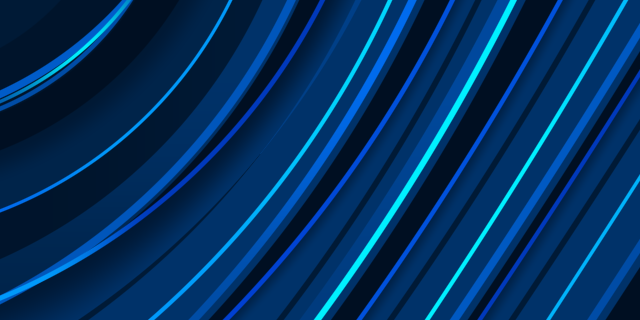
Reproduce this background procedurally as a Shadertoy shader.

```glsl
// Curved, overlapping blue sheets with dark folds and glowing cyan edge lines.

const vec3 SHADOW = vec3(0.0, 0.06, 0.135);
const vec3 NAVY   = vec3(0.0, 0.10, 0.21);
const vec3 DUSK   = vec3(0.0, 0.14, 0.29);
const vec3 BLUE   = vec3(0.0, 0.195, 0.41);
const vec3 MID    = vec3(0.0, 0.30, 0.65);
const vec3 DEEP   = vec3(0.0, 0.25, 0.82);
const vec3 AZURE  = vec3(0.0, 0.42, 0.93);
const vec3 SKY    = vec3(0.0, 0.60, 0.98);
const vec3 CYAN   = vec3(0.0, 0.94, 1.0);

// Signed distance to a circular arc through two ends; positive to the lower right.
float arc(vec2 p, vec4 ends, float bulge) {
    vec2 chord = ends.xy - ends.zw;
    float halfLen = 0.5 * length(chord);
    vec2 normal = vec2(chord.y, -chord.x) / (2.0 * halfLen);
    float radius = (halfLen * halfLen + bulge * bulge) / (2.0 * bulge);
    vec2 center = 0.5 * (ends.xy + ends.zw) - normal * (radius - bulge);
    return length(p - center) - radius;
}

// Arc that runs from the top edge to the bottom edge.
float sweep(vec2 p, float topX, float bottomX, float bulge) {
    return arc(p, vec4(topX, 1.0, bottomX, 0.0), bulge);
}

// Antialiased coverage of the side where d is positive.
float cover(float d) {
    float aa = 0.8 / iResolution.y;
    return smoothstep(-aa, aa, d);
}

vec3 stroke(vec3 base, float d, float width, vec3 color) {
    return mix(base, color, cover(0.5 * width - abs(d)));
}

// Dark gap behind a band, then a sheet that brightens away from its edge.
vec3 fold(vec3 base, float gapD, float edgeD, vec3 lit, float start, float reach) {
    vec3 sheet = mix(mix(SHADOW, lit, start), lit, smoothstep(0.0, reach, edgeD));
    base = mix(base, SHADOW, cover(gapD));
    return mix(base, sheet, cover(edgeD));
}

void mainImage(out vec4 fragColor, in vec2 fragCoord) {
    vec2 p = fragCoord / iResolution.y;
    float rise = smoothstep(0.0, 0.8, p.y);
    float leftSide = 1.0 - smoothstep(0.1, 0.9, p.x);

    // Leading curves of each fold, from left to right
    float cornerBand = arc(p, vec4(0.397, 1.0, 0.0, 0.705), 0.026);
    float cornerLine = arc(p, vec4(0.408, 1.0, 0.0, 0.660), 0.040);
    float thinLine   = arc(p, vec4(0.721, 1.0, 0.0, 0.341), 0.092);
    float bandA = arc(p, vec4(0.911, 1.0, 0.0, 0.0625), 0.109);
    float edgeA = arc(p, vec4(1.008, 1.0, 0.0, 0.068), 0.123);
    float lineA = sweep(p, 1.219, 0.472, 0.066);
    float bandB = sweep(p, 1.289, 0.605, 0.047);
    float edgeB = sweep(p, 1.414, 0.706, 0.049);
    float lineB = sweep(p, 1.605, 0.992, 0.025);
    float edgeC = sweep(p, 1.751, 1.122, 0.018);
    float lineC = sweep(p, 1.956, 1.335, 0.010);
    float bandD = sweep(p, 2.057, 1.420, 0.008);
    float edgeD = sweep(p, 2.142, 1.499, 0.006);
    float lineD = sweep(p, 2.349, 1.713, 0.003);
    float bandE = sweep(p, 2.490, 1.849, 0.003);

    // Dim sheets in the upper left
    vec3 color = mix(NAVY, 0.8 * NAVY, cover(arc(p, vec4(0.19, 1.0, 0.0, 0.85), 0.01)));
    float dimEdge = arc(p, vec4(0.56, 1.0, 0.0, 0.53), 0.06);
    color = fold(color, cornerLine - 0.012, dimEdge, DUSK, 0.45, 0.10);
    color = mix(color, mix(NAVY, SHADOW, 0.5 * leftSide), cover(thinLine));
    float innerEdge = arc(p, vec4(0.82, 1.0, 0.0, 0.19), 0.105);
    color = mix(color, mix(DUSK, BLUE, rise), cover(innerEdge));

    // Broad folds
    color = fold(color, bandA - 0.022, edgeA, BLUE, 0.25, mix(0.11, 0.20, leftSide));
    float spike = sweep(p, 1.12, 0.26, 0.083);
    float spikeWidth = 0.035 * abs(p.y - 0.52);
    color = stroke(color, spike, spikeWidth, p.y > 0.52 ? mix(BLUE, MID, 0.5) : NAVY);
    color = fold(color, bandB - 0.034, edgeB, BLUE, 0.5, 0.05);
    color = stroke(color, sweep(p, 1.495, 0.875, 0.030), 0.018, NAVY);
    float halo = cover(lineB + 0.045) * cover(-lineB);
    color = mix(color, MID, halo * (0.35 + 0.5 * rise));
    color = fold(color, lineB - 0.034, edgeC, BLUE, 0.5, 0.05);
    color = stroke(color, sweep(p, 1.85, 1.22, 0.015), 0.018, NAVY);
    color = fold(color, bandD - 0.034, edgeD, BLUE, 0.5, 0.05);
    color = stroke(color, sweep(p, 2.245, 1.60, 0.005), 0.018, NAVY);
    color = mix(color, SHADOW, cover(bandE - 0.036));

    // Wide blue bands
    color = stroke(color, cornerLine, 0.014, MID);
    color = stroke(color, cornerBand, 0.023, mix(MID, AZURE, 0.5));
    color = stroke(color, bandA, 0.025, mix(MID, AZURE, 0.3));
    color = stroke(color, bandB, 0.024, mix(MID, AZURE, rise));
    color = stroke(color, bandD, 0.024, mix(MID, AZURE, 0.4));
    color = stroke(color, bandE, 0.024, MID);

    // Deep blue sheet edges
    float leftGlow = 1.0 - smoothstep(0.12, 0.50, p.x);
    color = stroke(color, edgeA, 0.015, mix(0.9 * DEEP, SKY, leftGlow));
    color = stroke(color, edgeB, 0.015, mix(DEEP, AZURE, 0.4 * rise));
    color = stroke(color, edgeC, 0.014, mix(DEEP, AZURE, 0.4));
    color = stroke(color, edgeD, 0.013, 0.9 * DEEP);

    // Bright lines
    vec2 toGlint = p - vec2(0.25, 0.86);
    float glint = exp(-22.0 * dot(toGlint, toGlint));
    color = stroke(color, 0.5 * (cornerBand + cornerLine), 0.011, mix(MID, CYAN, glint));
    color = stroke(color, thinLine, 0.010, mix(AZURE, SKY, smoothstep(0.0, 0.4, p.x)));
    color = stroke(color, lineA, 0.013, mix(SKY, CYAN, 0.7 * rise));
    color = stroke(color, lineB, 0.019, CYAN);
    color = stroke(color, lineC, 0.013, mix(CYAN, SKY, 0.6 * smoothstep(0.5, 1.0, p.y)));
    color = stroke(color, lineD, 0.011, mix(SKY, CYAN, 0.3));

    fragColor = vec4(color, 1.0);
}
```
